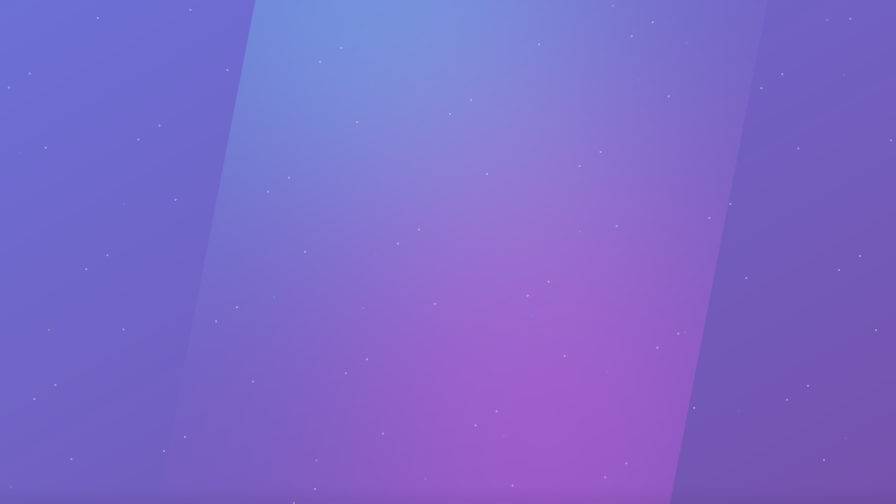
A Shadertoy shader for this background:

```glsl
// A violet diagonal gradient crossed by a slanted glass panel lit by blue and
// magenta glows, under fine dust. Glows are Gaussian falloffs, the white dust is
// a motif repeated on a rotated square lattice, the tinted dust is hashed.

float hash(vec2 cell) {
    return fract(sin(dot(cell, vec2(127.1, 311.7))) * 4375.85);
}

// Elliptical glow: 1 at the centre, fading at a rate set per axis.
float glow(vec2 p, vec2 centre, vec2 rate) {
    vec2 d = p - centre;
    return exp(-dot(d * d, rate));
}

float disc(float dist, float radius, float px) {
    return 1.0 - smoothstep(radius - 0.5 * px, radius + 0.5 * px, dist);
}

// One dot per lattice cell, at the given offset within the cell.
float latticeDot(vec2 cell, vec2 offset, float px) {
    const float period = 0.2773;
    vec2 d = fract(cell - offset + 0.5) - 0.5;
    return disc(length(d) * period, 0.0022, px);
}

vec3 panelLight(vec3 base, vec2 p) {
    vec3 col = mix(base, vec3(0.44, 0.63, 0.88), 0.75 * glow(p, vec2(0.76, 1.0), vec2(4.2)));
    col = mix(col, vec3(0.70, 0.36, 0.83), 0.65 * glow(p, vec2(1.08, 0.18), vec2(4.6, 3.0)));
    return mix(col, vec3(1.0), 0.08 * glow(p, vec2(1.02, 0.64), vec2(8.0)));
}

float whiteDust(vec2 p, float px) {
    vec2 axis = vec2(0.9281, -0.3723);
    vec2 q = p - vec2(0.4514, 0.8611);
    vec2 cell = vec2(dot(q, axis), dot(q, vec2(-axis.y, axis.x))) / 0.2773;
    float dust = latticeDot(cell, vec2(0.0), px);
    dust = max(dust, latticeDot(cell, vec2(0.594, 0.301), px));
    return max(dust, latticeDot(cell, vec2(0.696, 0.450), px));
}

vec3 addTintedDust(vec3 col, vec2 p, float px) {
    const float size = 0.22;
    vec2 id = floor(p / size);
    vec2 spot = 0.1 + 0.8 * vec2(hash(id), hash(id + 17.0));
    float pick = hash(id + 41.0);
    vec3 tint = pick < 0.5 ? vec3(0.25, 0.65, 0.95)
              : pick < 0.8 ? vec3(0.85, 0.60, 0.50) : vec3(0.75, 0.25, 0.75);
    float dist = length(p - (id + spot) * size);
    return mix(col, tint, 0.45 * hash(id + 73.0) * disc(dist, 0.0025, px));
}

void mainImage(out vec4 fragColor, in vec2 fragCoord) {
    vec2 uv = fragCoord / iResolution.xy;
    vec2 p = fragCoord / iResolution.y;
    float px = 1.0 / iResolution.y;

    // Diagonal backdrop, top left to bottom right
    vec3 col = mix(vec3(0.425, 0.44, 0.84), vec3(0.46, 0.32, 0.68), 0.5 * (uv.x + 1.0 - uv.y));

    // Slanted panel
    float slant = p.x - 0.1944 * p.y;
    float panel = smoothstep(-px, px, slant - 0.3125) * smoothstep(-px, px, 1.329 - slant);
    col = mix(col, panelLight(col, p), panel);

    // Dust
    col = addTintedDust(col, p, px);
    col = mix(col, vec3(0.85, 0.85, 1.0), 0.4 * whiteDust(p, px));

    // Soft shade along the bottom edge
    col *= 1.0 - 0.05 * (1.0 - smoothstep(0.0, 0.04, p.y));

    fragColor = vec4(col, 1.0);
}
```
